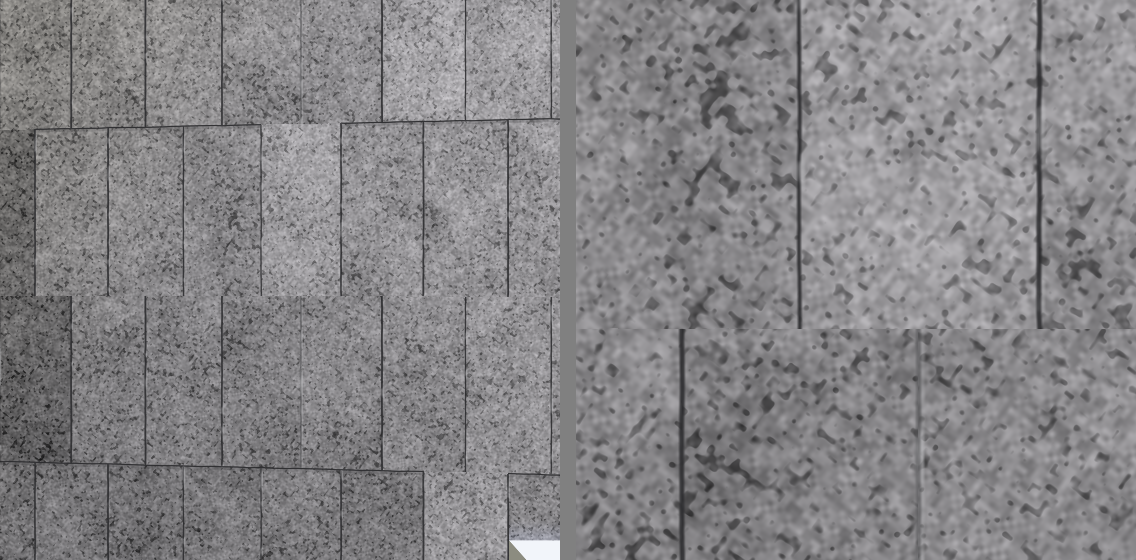
Left: the whole. Right: its middle third, enlarged.
A three.js fragment shader for this texture:

```glsl
// Wall of speckled grey stone slabs in staggered rows with dark open joints and a pale ledge.
varying vec2 vUv;

// Layout: half-slab joints sit at START + n * STEP + n * n * GROWTH
const float START = 0.0625;
const float STEP = 0.06416;
const float GROWTH = 0.00052;
const vec2 FIRST_SEAM = vec2(0.768, 0.788);  // height at left and right
const vec2 ROW_HEIGHT = vec2(0.296, 0.318);
const float JOINT_HALF = 0.0011;
const float SOFT = 0.0011;

// Stone tones: bottom and top
const vec2 LEFT_TONE = vec2(0.475, 0.54);
const vec2 RIGHT_TONE = vec2(0.56, 0.625);
const float SLAB_JITTER = 0.04;
const float PIT_DEPTH = 0.19;
const float PIT_SCALE = 235.0;
const float GRAIN = 0.17;
const float GRAIN_SCALE = 290.0;
const float MOTTLE = 0.13;

const vec3 WARM = vec3(1.015, 1.0, 0.975);
const vec3 COOL = vec3(1.0, 0.99, 1.01);
const vec3 JOINT_COLOR = vec3(0.17, 0.17, 0.18);
const vec3 PALE_EDGE = vec3(0.72, 0.72, 0.73);
const vec3 LEDGE_TOP = vec3(0.95, 0.96, 0.98);
const vec3 LEDGE_SIDE = vec3(0.55, 0.55, 0.50);
const vec2 LEDGE_CORNER = vec2(0.909, 0.035);

float hash(vec2 p) {
  vec3 q = fract(vec3(p.xyx) * 0.1031);
  q += dot(q, q.yzx + 33.33);
  return fract((q.x + q.y) * q.z);
}

float noise(vec2 p) {
  vec2 i = floor(p), f = fract(p);
  f = f * f * (3.0 - 2.0 * f);
  return mix(mix(hash(i), hash(i + vec2(1, 0)), f.x),
             mix(hash(i + vec2(0, 1)), hash(i + vec2(1, 1)), f.x), f.y);
}

float fbm(vec2 p) {
  float sum = 0.0, amp = 0.53;
  for (int i = 0; i < 3; i++) {
    sum += amp * noise(p);
    p = p * 2.1 + 17.0;
    amp *= 0.5;
  }
  return sum;
}

float band(float d, float halfWidth) {
  return 1.0 - smoothstep(halfWidth - SOFT, halfWidth + SOFT, abs(d));
}

float same(float a, float b) { return 1.0 - step(0.5, abs(a - b)); }

float cell(float col, float row, vec2 id) { return same(col, id.x) * same(row, id.y); }

// Slab coordinate across a row; odd rows are shifted by half a slab
float across(float x, float row) {
  float n = (sqrt(STEP * STEP + 4.0 * GROWTH * (x - START)) - STEP) / (2.0 * GROWTH);
  return 0.5 * (n + 1.0 - mod(row, 2.0));
}

float jointX(float joint, float row) {
  float n = 2.0 * joint - 1.0 + mod(row, 2.0);
  return START + n * STEP + n * n * GROWTH;
}

void main() {
  vec2 uv = vUv;
  float row = 0.0, seam = 0.0;

  // Rows and the seams above them; proud slabs close the seam
  for (int k = 1; k < 4; k++) {
    float below = float(k);
    vec2 ends = FIRST_SEAM - ROW_HEIGHT * (below - 1.0);
    float d = uv.y - mix(ends.x, ends.y, uv.x) + 0.001 * (noise(vec2(uv.x * 45.0, below)) - 0.5);
    row += step(d, 0.0);
    float col = floor(across(uv.x, below));
    float closed = cell(col, below, vec2(3, 1)) + cell(col, below, vec2(-1, 1)) + cell(col, below, vec2(5, 3));
    float open = mix(0.85, 0.0, max(closed, same(below, 2.0)));
    seam = max(seam, open * (band(d, JOINT_HALF) + 0.2 * band(d + 0.003, 0.003)));
  }

  // Tone of each slab
  float t = across(uv.x, row);
  float col = floor(t);
  float tone = mix(mix(LEFT_TONE.x, LEFT_TONE.y, uv.y), mix(RIGHT_TONE.x, RIGHT_TONE.y, uv.y), uv.x);
  tone += SLAB_JITTER * (hash(vec2(col + 5.0, row + 9.0)) - 0.5) - 0.04 * same(row, 3.0);
  tone += 0.08 * (cell(col, row, vec2(3, 1)) + cell(col, row, vec2(5, 3))) + 0.05 * cell(col, row, vec2(5, 0));
  tone -= 0.09 * (cell(col, row, vec2(-1, 1)) + cell(col, row, vec2(0, 2)));

  // Mottling, two layers of grain and small clustered pits
  vec2 g = mat2(0.8, 0.6, -0.6, 0.8) * uv + col * 0.37 + row * 0.71 + 3.0;
  float cloud = fbm(g * 16.0) - 0.47;
  float speck = noise(g * PIT_SCALE) + 0.3 * (noise(uv * PIT_SCALE * 0.6 + 9.0) - 0.5);
  float pits = 1.0 - smoothstep(0.06, 0.34, speck + 0.3 * cloud);
  float grain = noise(g * GRAIN_SCALE + 40.0) + 0.6 * noise(uv * 120.0 + col * 5.0) - 0.8;
  tone += MOTTLE * cloud + GRAIN * grain - PIT_DEPTH * pits;
  vec3 color = tone * mix(WARM, COOL, smoothstep(0.0, 0.7, uv.x + 0.6 * (1.0 - uv.y)));

  // Upright joints with uneven width, pale chipped edges and one filled joint
  float joint = floor(t + 0.5);
  float wear = noise(vec2(uv.y * 60.0, joint * 7.0 + mod(row, 2.0) * 3.0));
  float jointId = hash(vec2(joint + 11.0, mod(row, 2.0) + 3.0));
  float dx = uv.x - jointX(joint, row) + 0.0008 * (wear - 0.5);
  float filled = same(joint, 4.0) * same(mod(row, 2.0), 0.0);
  float chips = smoothstep(0.55, 0.9, wear) * 0.45 + 0.3 * filled;
  color = mix(color, PALE_EDGE, chips * band(dx - 0.0012, 0.0025));
  float gap = band(dx, JOINT_HALF + 0.0006 * jointId) * mix(0.88, 0.4, filled);
  color = mix(color, JOINT_COLOR, max(gap * (1.0 - 0.4 * smoothstep(0.75, 0.95, wear)), min(seam, 0.95)));

  // Ledge in the lower right corner with light bounced onto the wall
  vec2 l = uv - LEDGE_CORNER;
  float right = smoothstep(-SOFT, SOFT, l.x);
  color += vec3(0.07, 0.08, 0.11) * right * (1.0 - smoothstep(0.0, 0.04, l.y));
  vec3 ledge = mix(LEDGE_SIDE, LEDGE_TOP, smoothstep(-SOFT, SOFT, l.x + 0.89 * l.y));
  color = mix(color, ledge, right * (1.0 - smoothstep(-SOFT, SOFT, l.y)));

  gl_FragColor = vec4(clamp(color, 0.0, 1.0), 1.0);
}
```
